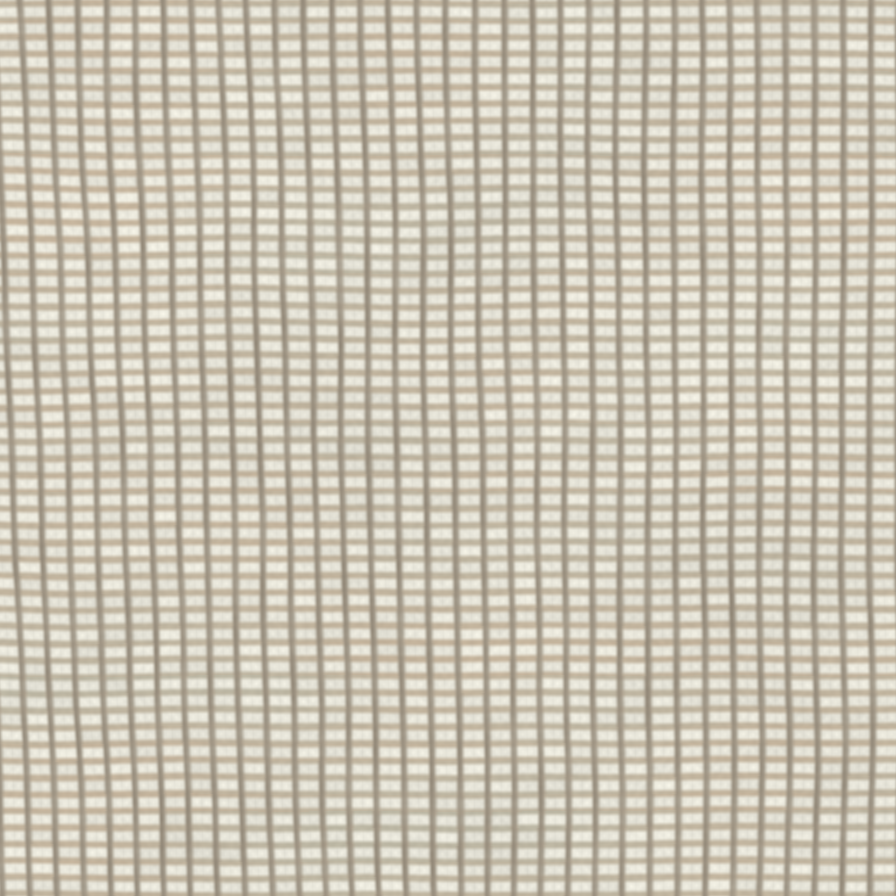
Write a Shadertoy shader that draws this texture.

```glsl
// Woven mesh blind: pale rectangular weave blocks between taupe cords and tan weft lines.
// A leaning, slightly wavy grid of about 32 x 53 cells is shaded with soft box profiles;
// gradient noise and per-cell hashes vary the thread position, tint and wear.

const vec2 GRID = vec2(31.6, 53.3);
const vec2 PHASE = vec2(0.27, -0.09);
const vec3 IVORY = vec3(0.935, 0.927, 0.880);
const vec3 WEFT_TAN = vec3(0.765, 0.700, 0.608);
const vec3 WEFT_GREY = vec3(0.735, 0.715, 0.640);
const vec3 CORD_LIGHT = vec3(0.705, 0.680, 0.622);
const vec3 CORD_DARK = vec3(0.575, 0.535, 0.472);

float hash(vec2 p) {
    vec3 q = fract(vec3(p.xyx) * 0.1031);
    q += dot(q, q.yzx + 33.33);
    return fract((q.x + q.y) * q.z);
}

vec2 gradientAt(vec2 p) {
    float angle = 6.2832 * hash(p);
    return vec2(cos(angle), sin(angle));
}

// Gradient noise, roughly -0.7 to 0.7
float gradientNoise(vec2 p) {
    vec2 i = floor(p), f = fract(p);
    vec2 u = f * f * f * (f * (f * 6.0 - 15.0) + 10.0);
    vec2 e = vec2(1.0, 0.0);
    float low = mix(dot(gradientAt(i), f),
                    dot(gradientAt(i + e.xy), f - e.xy), u.x);
    float high = mix(dot(gradientAt(i + e.yx), f - e.yx),
                     dot(gradientAt(i + e.xx), f - e.xx), u.x);
    return mix(low, high, u.y);
}

// Soft band: 1 within halfWidth of zero, fading over softness
float band(float d, float halfWidth, float softness) {
    return 1.0 - smoothstep(halfWidth - softness, halfWidth + softness, abs(d));
}

// Canvas position to cell units; cords lean more towards the left side
vec2 weaveCoords(vec2 uv) {
    float lean = 0.045 * pow(max(1.0 - uv.x, 0.0), 1.4);
    vec2 p = vec2(uv.x - lean * (1.0 - uv.y), uv.y) * GRID + PHASE;
    p.x += 0.16 * gradientNoise(uv * vec2(7.0, 5.0) + 3.7);
    p.y += 0.22 * gradientNoise(uv * vec2(5.0, 4.0) + 18.2);
    return p;
}

// Cord colour: dark core with a paler flank, uneven along its length
vec3 cordColor(float d, float weft, float wear, float aa) {
    float core = band(d + 0.03, 0.085, 0.075 + aa);
    float depth = clamp(0.72 + 0.55 * wear, 0.3, 1.0);
    vec3 flank = mix(CORD_LIGHT, WEFT_TAN * 0.88, 0.65 * weft);
    return mix(flank, CORD_DARK, core * depth);
}

// Block colour: two rounded strands with a faint seam and bright crowns
vec3 blockColor(vec2 d, float variation) {
    float crowns = band(abs(d.x) - 0.17, 0.04, 0.10) * band(d.y, 0.10, 0.16);
    float seam = band(d.x, 0.015, 0.07);
    float shade = 0.965 + 0.045 * crowns - 0.030 * seam + 0.05 * (variation - 0.5);
    return IVORY * shade;
}

void mainImage(out vec4 fragColor, in vec2 fragCoord) {
    vec2 uv = fragCoord / iResolution.xy;
    vec2 aa = 0.5 * GRID / iResolution.xy;
    vec2 p = weaveCoords(uv);

    // Each block sits a little off centre
    vec2 cell = floor(p);
    float variation = hash(cell + 41.0);
    vec2 d = fract(p) - 0.5;
    d.y += 0.05 * (hash(cell + 7.0) - 0.5);

    // Masks for the pale blocks and the weft lines between them
    float across = band(d.x, 0.365 + 0.03 * (variation - 0.5), 0.075 + aa.x);
    float along = band(d.y, 0.300, 0.130 + aa.y);
    float weft = 1.0 - along;

    // Weft lines drift between tan and grey in broad patches and by row
    float patchTint = gradientNoise(uv * vec2(4.0, 6.0) + 9.0);
    float rowTint = hash(vec2(cell.y, 5.0)) - 0.5;
    float warmth = clamp(0.62 + 0.9 * patchTint + 0.5 * rowTint, 0.0, 1.0);
    vec3 weftColor = mix(WEFT_GREY, WEFT_TAN, warmth);

    // Cords pass through the cell borders
    float cordOffset = p.x - floor(p.x + 0.5);
    float cordId = floor(p.x + 0.5);
    float wear = gradientNoise(vec2(cordId * 3.71, p.y * 0.28));
    vec3 cord = cordColor(cordOffset, weft, wear, aa.x);

    vec3 thread = mix(weftColor, blockColor(d, variation), along);
    vec3 color = mix(cord, thread, across);

    // Fine fibre grain and broad uneven light
    float grain = gradientNoise(uv * vec2(130.0, 150.0));
    float light = gradientNoise(uv * 3.0 + 27.0);
    color *= 1.0 + 0.035 * grain + 0.035 * light;
    fragColor = vec4(clamp(color, 0.0, 1.0), 1.0);
}
```
